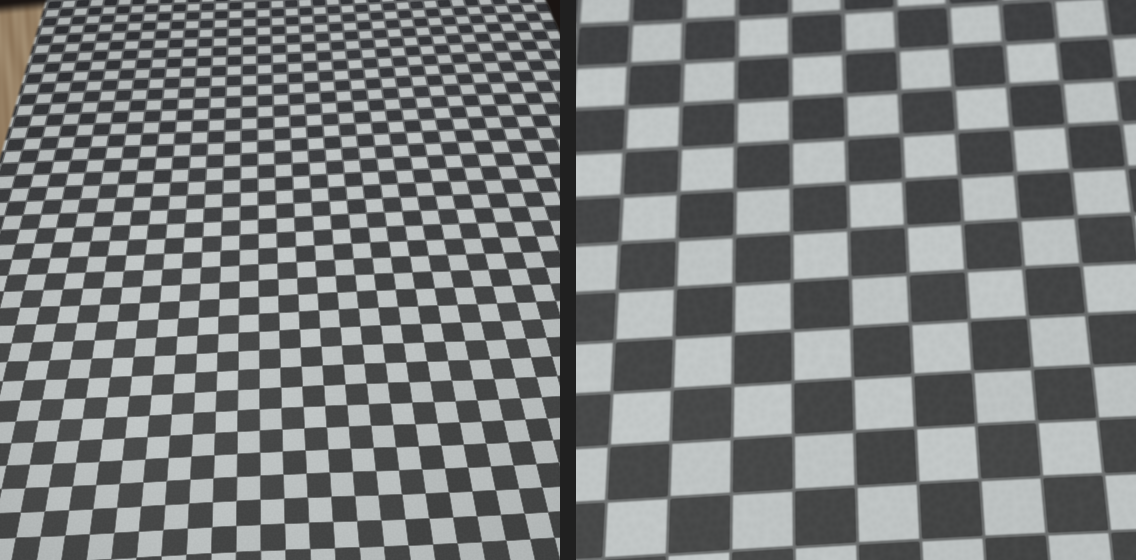
Left: the whole. Right: its middle third, enlarged.
This pattern is drawn by a WebGL 2 fragment shader. Its source:

```glsl
#version 300 es
precision highp float;

uniform vec2 u_resolution;
out vec4 fragColor;

vec2 hash2(vec2 p) {
  p = fract(p * vec2(0.1031, 0.1137));
  p += dot(p, p.yx + 33.33);
  return fract(vec2(p.x * p.y * 17.0, (p.x + p.y) * p.y * 13.0));
}

// Distance to the nearest scattered point
float cellular(vec2 p) {
  vec2 base = floor(p);
  float nearest = 2.0;
  for (int j = -1; j <= 1; j++) {
    for (int i = -1; i <= 1; i++) {
      vec2 cell = base + vec2(i, j);
      nearest = min(nearest, length(cell + hash2(cell + 70.0) - p));
    }
  }
  return nearest;
}

// Square wave that flips sign at whole numbers, with soft flanks
vec2 softSquare(vec2 grid, vec2 lineDistance, float blur) {
  vec2 parity = 1.0 - 2.0 * mod(floor(grid), 2.0);
  return parity * smoothstep(0.0, 1.0, lineDistance / blur);
}

vec3 woodColor(vec2 p) {
  float grain = sin(p.x * 160.0 + 3.0 * sin(p.y * 14.0)) + 0.5 * sin(p.x * 410.0 + p.y * 23.0);
  vec3 wood = mix(vec3(0.51, 0.41, 0.30), vec3(0.64, 0.56, 0.45), 0.65 + 0.2 * grain);
  return mix(wood, vec3(0.10, 0.08, 0.07), smoothstep(0.975, 1.0, p.y + 0.1 * (0.05 - p.x)));
}

void main() {
  vec2 p = gl_FragCoord.xy / u_resolution;
  float depth = 1.0 - p.y;
  float pixel = 1.0 / min(u_resolution.x, u_resolution.y);

  // Perspective grid: columns fan out, rows grow toward the viewer
  float columnWidth = 0.0247 + 0.0198 * depth;
  float column = (p.x - 0.458 - 0.008 * depth) / columnWidth;
  float bend = 0.0015 * sin(p.x * 9.0 + depth * 4.0);
  float rowDepth = depth + 0.047 * (p.x - 0.482) + bend + 1.25;
  vec2 grid = vec2(column, 56.9 - 104.8 / rowDepth);
  vec2 cellSize = vec2(columnWidth, rowDepth * rowDepth / 104.8);

  // Checks, softer in the distance
  float blur = max(mix(0.0046, 0.0021, smoothstep(0.0, 0.65, depth)), 0.8 * pixel);
  vec2 lineDistance = (0.5 - abs(fract(grid) - 0.5)) * cellSize;
  vec2 wave = softSquare(grid, lineDistance, blur);
  float light = smoothstep(-0.85, 1.0, wave.x * wave.y);

  // Ink and paper shades vary slightly from check to check
  vec2 variation = hash2(floor(grid) + 90.0) - 0.5;
  vec3 ink = mix(vec3(0.21, 0.215, 0.23), vec3(0.275, 0.28, 0.28), smoothstep(0.0, 0.7, depth));
  vec3 paper = vec3(0.735, 0.755, 0.755) + 0.02 * variation.x;
  vec3 color = mix(ink + 0.015 * variation.y, paper, light);

  // Thin dark seams along the grid
  float seam = 1.0 - smoothstep(0.0, blur, min(lineDistance.x, lineDistance.y));
  color *= 1.0 - 0.12 * seam;

  // Fine paper fibre and broad uneven lighting
  color += 0.025 * (cellular(p * 210.0) - 0.5);
  color += 0.012 * sin(p.x * 5.0 + 1.0) * sin(p.y * 4.0 + 0.5);
  vec2 fromCenter = p - vec2(0.5, 0.45);
  color *= 1.03 - 0.22 * dot(fromCenter, fromCenter);

  // Table beyond the sheet edges
  float leftEdge = smoothstep(-blur, blur, (column + 15.2) * columnWidth);
  float rightEdge = smoothstep(-blur, blur, (20.9 - column) * columnWidth);
  color = mix(woodColor(p), color, leftEdge);
  color = mix(vec3(0.10, 0.08, 0.07), color, rightEdge);

  fragColor = vec4(color, 1.0);
}
```
